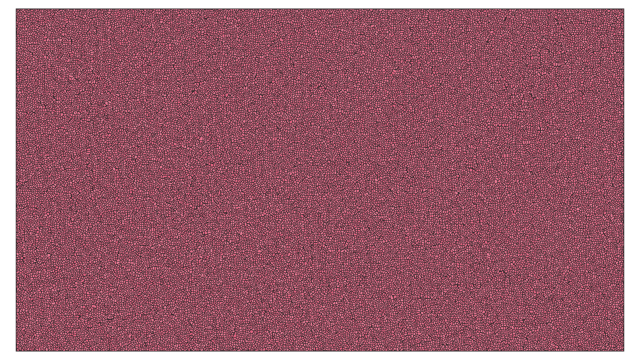
Reproduce this texture procedurally as a WebGL 1 fragment shader.

```glsl
precision highp float;

uniform vec2 u_resolution;

const vec3 PAPER = vec3(1.0);
const vec3 GROUT = vec3(0.20, 0.16, 0.17);
const vec3 DEEP_PINK = vec3(0.88, 0.38, 0.50);
const vec3 PALE_PINK = vec3(0.92, 0.50, 0.60);

const float CELL_ROWS = 186.0;
const float JITTER = 1.0;
const float WARP_SCALE = 0.45;
const float WARP_AMOUNT = 0.6;
const float GROUT_WIDTH = 0.142;
const float GROUT_BLUR = 0.03;
const vec2 MARGIN = vec2(0.0442, 0.0234);
const float FRAME_WIDTH = 0.002;
const int GRID = 4;
const float FILTER_WIDTH = 1.15;

vec2 hash2(vec2 p) {
    vec2 q = vec2(dot(p, vec2(127.1, 311.7)), dot(p, vec2(269.5, 183.3)));
    return fract(sin(q) * 43758.5453);
}

// Smooth random vector field, centred on zero
vec2 noise2(vec2 p) {
    vec2 i = floor(p);
    vec2 f = p - i;
    f = f * f * (3.0 - 2.0 * f);
    vec2 low = mix(hash2(i), hash2(i + vec2(1.0, 0.0)), f.x);
    vec2 high = mix(hash2(i + vec2(0.0, 1.0)), hash2(i + 1.0), f.x);
    return mix(low, high, f.y) - 0.5;
}

vec2 seedPoint(vec2 cell, float jitter) {
    return cell + 0.5 + jitter * (hash2(cell) - 0.5);
}

// Returns the distance to the nearest cell wall and a random tint per cell
vec2 pebbleCell(vec2 p, float jitter) {
    vec2 home = floor(p);
    vec2 nearest = vec2(0.0);
    vec2 nearestId = home;
    float best = 8.0;

    for (int y = -1; y <= 1; y++) {
        for (int x = -1; x <= 1; x++) {
            vec2 id = home + vec2(float(x), float(y));
            vec2 toSeed = seedPoint(id, jitter) - p;
            float d = dot(toSeed, toSeed);
            if (d < best) {
                best = d;
                nearest = toSeed;
                nearestId = id;
            }
        }
    }

    float wall = 8.0;
    for (int y = -1; y <= 1; y++) {
        for (int x = -1; x <= 1; x++) {
            vec2 id = nearestId + vec2(float(x), float(y));
            vec2 toSeed = seedPoint(id, jitter) - p;
            vec2 between = toSeed - nearest;
            float gap = length(between);
            if (gap > 0.001) {
                wall = min(wall, dot(0.5 * (toSeed + nearest), between / gap));
            }
        }
    }
    return vec2(wall, hash2(nearestId + 37.0).x);
}

vec3 pebbles(vec2 p, float rows) {
    // Warping hides the grid and crowds some of the cells
    vec2 q = p * rows;
    q += WARP_AMOUNT * 2.0 * noise2(q * WARP_SCALE + 91.0);
    vec2 cell = pebbleCell(q, JITTER);
    vec3 pink = mix(DEEP_PINK, PALE_PINK, cell.y);
    float fill = smoothstep(GROUT_WIDTH - GROUT_BLUR, GROUT_WIDTH + GROUT_BLUR, cell.x);
    return mix(GROUT, pink, fill);
}

// Signed distance to a rectangle, negative inside
float boxDistance(vec2 p, vec2 halfSize) {
    vec2 d = abs(p) - halfSize;
    return max(d.x, d.y);
}

vec3 panel(vec2 p, vec2 canvas) {
    float edge = boxDistance(p - 0.5 * canvas, 0.5 * canvas - MARGIN);
    if (edge > 0.0) return PAPER;
    if (edge > -FRAME_WIDTH) return GROUT;
    return pebbles(p, CELL_ROWS);
}

void main() {
    vec2 canvas = vec2(u_resolution.x / u_resolution.y, 1.0);
    vec3 sum = vec3(0.0);

    // Average a grid of samples, as the cells are very fine
    for (int y = 0; y < GRID; y++) {
        for (int x = 0; x < GRID; x++) {
            vec2 shift = (vec2(float(x), float(y)) + 0.5) / float(GRID) - 0.5;
            sum += panel((gl_FragCoord.xy + shift * FILTER_WIDTH) / u_resolution.y, canvas);
        }
    }
    gl_FragColor = vec4(sum / float(GRID * GRID), 1.0);
}
```
